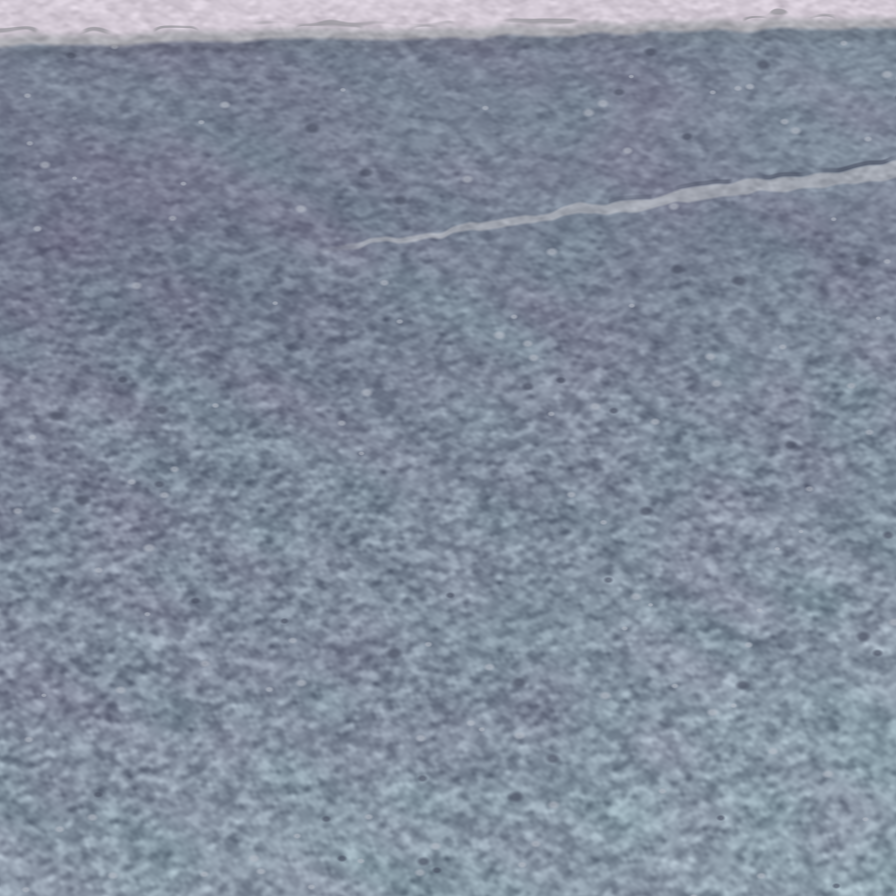
This texture is drawn by a Shadertoy shader. Its source:

```glsl
// Worn blue-grey asphalt with a pale kerb strip along the top and one thin ragged light seam.

const vec3 SHADED_ASPHALT = vec3(0.445, 0.468, 0.545);
const vec3 LIT_ASPHALT = vec3(0.540, 0.596, 0.650);
const vec3 KERB_PAINT = vec3(0.825, 0.790, 0.835);
const vec3 KERB_EDGE = vec3(0.660, 0.660, 0.685);
const vec3 SEAM_COLOR = vec3(0.655, 0.670, 0.705);
const vec3 PIT_COLOR = vec3(0.270, 0.290, 0.360);
const vec3 CHIP_COLOR = vec3(0.720, 0.740, 0.780);

float hash(vec2 p) {
    return fract(sin(dot(p, vec2(127.1, 311.7))) * 43758.5453);
}

float valueNoise(vec2 p) {
    vec2 cell = floor(p);
    vec2 f = fract(p);
    f = f * f * (3.0 - 2.0 * f);
    float low = mix(hash(cell), hash(cell + vec2(1.0, 0.0)), f.x);
    float high = mix(hash(cell + vec2(0.0, 1.0)), hash(cell + vec2(1.0, 1.0)), f.x);
    return mix(low, high, f.y);
}

// Noise centred on zero, on a grid turned by an angle
float turnedNoise(vec2 p, vec2 frequency, float angle) {
    float c = cos(angle);
    float s = sin(angle);
    return valueNoise(mat2(c, s, -s, c) * p * frequency + 17.0) - 0.5;
}

// Fine stone grain, wider than tall and flatter toward the far edge
float stoneGrain(vec2 uv) {
    vec2 p = vec2(uv.x, uv.y + 0.2 * uv.y * uv.y);
    float coarse = turnedNoise(p, vec2(76.0, 122.0), 0.25);
    float medium = turnedNoise(p, vec2(105.0, 150.0), -0.45);
    float fine = turnedNoise(p, vec2(165.0, 215.0), 0.6);
    return 0.5 * coarse + 0.5 * medium + 0.3 * fine;
}

// Soft scattered specks: one per cell, kept with the given chance
float specks(vec2 uv, float density, float chance, float seed) {
    vec2 p = uv * density;
    vec2 home = floor(p);
    float mask = 0.0;
    for (int j = -1; j <= 1; j++) {
        for (int i = -1; i <= 1; i++) {
            vec2 cell = home + vec2(i, j);
            vec2 key = cell + seed;
            vec2 center = cell + vec2(hash(key + 3.1), hash(key + 7.7));
            float radius = mix(0.12, 0.28, hash(key + 11.3));
            float d = length((p - center) * vec2(0.75, 1.1));
            float dot_ = 1.0 - smoothstep(radius * 0.3, radius, d);
            mask = max(mask, dot_ * step(hash(key), chance));
        }
    }
    return mask;
}

// Broad daylight falloff: brighter near and to the right, dim by the seam
float daylight(vec2 uv) {
    float light = 0.98 - uv.y + 0.35 * (uv.x - 0.5);
    light += 0.25 * smoothstep(0.72, 0.94, uv.y);
    light += 0.35 * turnedNoise(uv, vec2(4.0, 9.0), 0.2);
    return light + 0.25 * turnedNoise(uv, vec2(9.0, 26.0), 0.1);
}

float seamHeight(float x) {
    float wobble = 0.006 * (valueNoise(vec2(x * 22.0, 4.0)) - 0.5);
    wobble += 0.005 * (valueNoise(vec2(x * 65.0, 9.0)) - 0.5);
    return mix(0.722, 0.814, (x - 0.36) / 0.64) + wobble;
}

vec3 addSeam(vec3 color, vec2 uv, float grain) {
    float offset = uv.y - seamHeight(uv.x);
    float along = smoothstep(0.34, 0.43, uv.x);
    float halfWidth = mix(0.003, 0.0085, smoothstep(0.4, 1.0, uv.x));
    halfWidth *= 0.75 + 0.5 * valueNoise(vec2(uv.x * 48.0, 2.0));
    float body = 1.0 - smoothstep(halfWidth - 0.002, halfWidth + 0.002, abs(offset));
    float lip = 1.0 - smoothstep(0.001, 0.004, abs(offset - halfWidth - 0.003));
    lip *= smoothstep(0.45, 0.65, valueNoise(vec2(uv.x * 42.0, 31.0)));
    color = mix(color, PIT_COLOR, lip * along * 0.55 * smoothstep(0.45, 0.95, uv.x));
    return mix(color, SEAM_COLOR + 0.18 * grain, body * along * 0.85);
}

vec3 addKerb(vec3 color, vec2 uv, float grain) {
    float base = mix(0.947, 0.969, uv.x) + 0.005 * (valueNoise(vec2(uv.x * 30.0, 6.0)) - 0.5);
    float rise = uv.y - base;
    float stain = valueNoise(uv * vec2(38.0, 90.0));
    vec3 kerb = mix(KERB_EDGE, KERB_PAINT, smoothstep(0.006, 0.018, rise));
    kerb += 0.16 * grain;
    float crack = 1.0 - smoothstep(0.001, 0.004, abs(rise - 0.014 - 0.012 * (stain - 0.5)));
    kerb = mix(kerb, KERB_EDGE * 0.85, crack * smoothstep(0.5, 0.8, stain) * 0.7);
    float shadow = 1.0 - smoothstep(0.0, 0.012, abs(rise + 0.006));
    color *= 1.0 - 0.08 * shadow;
    return mix(color, kerb, smoothstep(-0.003, 0.004, rise));
}

void mainImage(out vec4 fragColor, in vec2 fragCoord) {
    vec2 uv = fragCoord / iResolution.xy;
    float grain = stoneGrain(uv);

    // Asphalt: tone, a faint violet drift, then grain
    vec3 color = mix(SHADED_ASPHALT, LIT_ASPHALT, clamp(daylight(uv), -0.1, 1.15));
    color += vec3(0.025, -0.012, 0.004) * turnedNoise(uv, vec2(14.0, 22.0), 0.5);
    color += vec3(0.95, 1.0, 0.96) * grain * mix(0.33, 0.20, smoothstep(0.4, 0.85, uv.y));

    // Sparse pits and bright chips
    color = mix(color, PIT_COLOR, 0.6 * specks(uv, 30.0, 0.05, 5.0));
    color = mix(color, CHIP_COLOR, 0.6 * specks(uv, 42.0, 0.06, 41.0));

    color = addSeam(color, uv, grain);
    color = addKerb(color, uv, grain);
    fragColor = vec4(clamp(color, 0.0, 1.0), 1.0);
}
```
